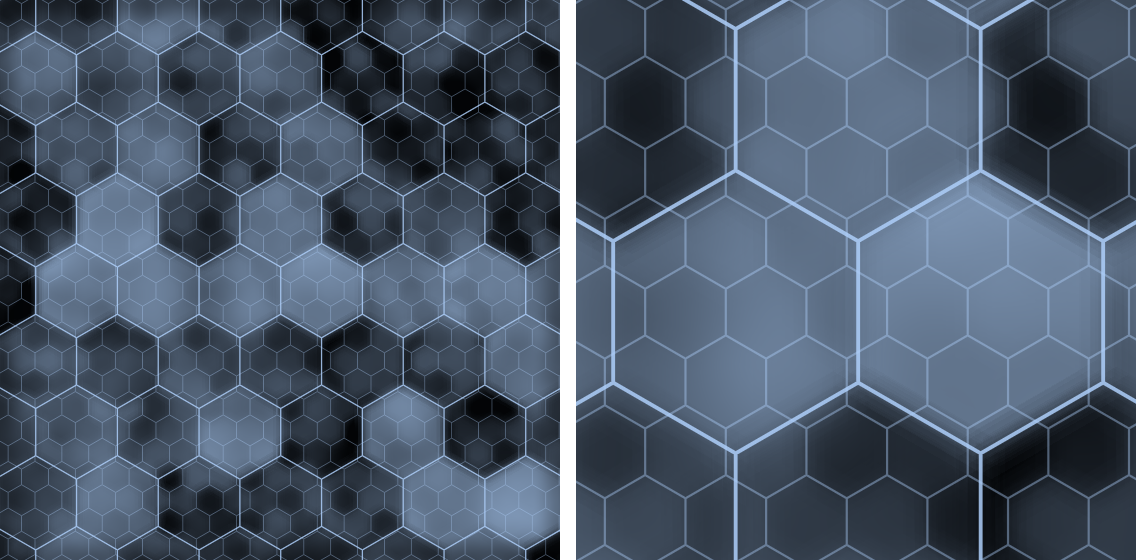
Left, the full canvas; right, a detail of the centre.
Write a WebGL 1 fragment shader that draws this pattern.

```glsl
precision highp float;

uniform vec2 u_resolution;

// Grid layout, in canvas units
const float LARGE_PITCH = 0.14583;
const float SMALL_PITCH = 0.0480;
const vec2 LARGE_ORIGIN = vec2(0.0638, 0.8599);
const vec2 SMALL_ORIGIN = vec2(0.4465, 0.4809);

// Lines
const float LARGE_WIDTH = 0.0023;
const float SMALL_WIDTH = 0.0013;
const float LARGE_OPACITY = 0.85;
const float SMALL_OPACITY = 0.42;
const vec3 LINE_COLOR = vec3(0.68, 0.81, 0.98);

// Shading
const vec3 DARK_COLOR = vec3(0.010, 0.017, 0.025);
const vec3 LIGHT_COLOR = vec3(0.47, 0.56, 0.675);
const float CLOUD_SCALE = 11.0;
const float CLOUD_STRENGTH = 0.30;
const float BLUR_RADIUS = 0.017;
const int BLUR_TAPS = 28;
const float GOLDEN_ANGLE = 2.39996;
const float VIGNETTE_WIDTH = 0.05;
const float VIGNETTE_SHADE = 0.72;

const vec2 HEX_PERIOD = vec2(1.0, 1.7320508);

float hash(vec2 p) {
  return fract(sin(dot(p, vec2(127.1, 311.7))) * 43758.5453);
}

float valueNoise(vec2 p) {
  vec2 i = floor(p);
  vec2 f = fract(p);
  f = f * f * (3.0 - 2.0 * f);
  float low = mix(hash(i), hash(i + vec2(1.0, 0.0)), f.x);
  float high = mix(hash(i + vec2(0.0, 1.0)), hash(i + 1.0), f.x);
  return mix(low, high, f.y);
}

// Offset from the nearest centre of a pointy-top hexagon grid of unit pitch
vec2 hexLocal(vec2 p) {
  vec2 halfPeriod = 0.5 * HEX_PERIOD;
  vec2 a = mod(p, HEX_PERIOD) - halfPeriod;
  vec2 b = mod(p - halfPeriod, HEX_PERIOD) - halfPeriod;
  return dot(a, a) < dot(b, b) ? a : b;
}

vec2 hexId(vec2 p) {
  return floor((p - hexLocal(p)) / (0.5 * HEX_PERIOD) + 0.5);
}

float hexEdgeDistance(vec2 p) {
  vec2 q = abs(hexLocal(p));
  return 0.5 - max(q.x, dot(q, vec2(0.5, 0.8660254)));
}

float lineCoverage(float dist, float width, float pixel) {
  return clamp((0.5 * width - dist) / pixel + 0.5, 0.0, 1.0);
}

// Large cells set the level; small cells vary more where it is dark
float cellTone(vec2 p) {
  vec2 largeId = hexId((p - LARGE_ORIGIN) / LARGE_PITCH);
  vec2 smallId = hexId((p - SMALL_ORIGIN) / SMALL_PITCH);
  float level = hash(largeId + 17.3);
  float detail = hash(smallId + largeId * 3.7 + 5.1) - 0.5;
  return mix(0.12, 0.94, level) + detail * mix(0.60, 0.08, level);
}

// Spiral of taps, densest at the centre, for a soft bleed between cells
float softTone(vec2 p) {
  float sum = 0.0;
  for (int i = 0; i < BLUR_TAPS; i++) {
    float k = float(i);
    float radius = BLUR_RADIUS * (k + 0.5) / float(BLUR_TAPS);
    float angle = k * GOLDEN_ANGLE;
    sum += cellTone(p + radius * vec2(cos(angle), sin(angle)));
  }
  return sum / float(BLUR_TAPS);
}

void main() {
  float size = min(u_resolution.x, u_resolution.y);
  vec2 p = gl_FragCoord.xy / size;
  float pixel = 1.0 / size;

  // Cell fill with drifting clouds
  float cloud = valueNoise(p * CLOUD_SCALE) - 0.5;
  float tone = clamp(softTone(p) + cloud * CLOUD_STRENGTH, 0.0, 1.05);
  vec3 color = mix(DARK_COLOR, LIGHT_COLOR, tone);

  // Darkened border
  vec2 margin = min(p, u_resolution / size - p);
  float inside = smoothstep(0.0, VIGNETTE_WIDTH, min(margin.x, margin.y));
  color *= mix(VIGNETTE_SHADE, 1.0, inside);

  // Fine grid, then the bold grid over it
  float smallDist = hexEdgeDistance((p - SMALL_ORIGIN) / SMALL_PITCH) * SMALL_PITCH;
  float largeDist = hexEdgeDistance((p - LARGE_ORIGIN) / LARGE_PITCH) * LARGE_PITCH;
  color = mix(color, LINE_COLOR, SMALL_OPACITY * lineCoverage(smallDist, SMALL_WIDTH, pixel));
  color = mix(color, LINE_COLOR, LARGE_OPACITY * lineCoverage(largeDist, LARGE_WIDTH, pixel));

  gl_FragColor = vec4(color, 1.0);
}
```
